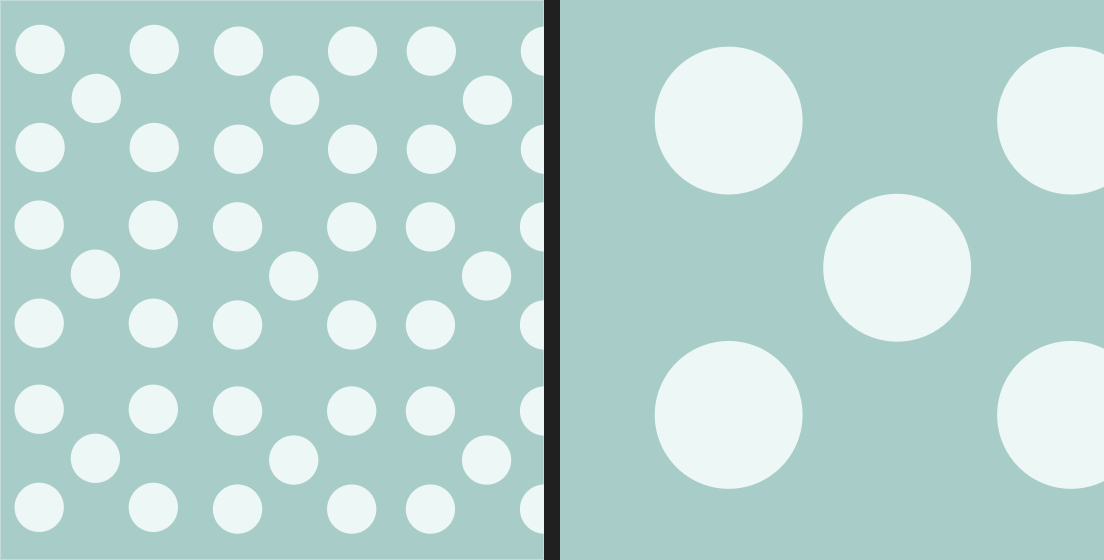
Left: the whole. Right: its middle third, enlarged.
Reproduce this pattern procedurally as a Shadertoy shader.

```glsl
// Pale dots in groups of five, three across and three down, on soft teal.

const vec3 TEAL = vec3(0.66, 0.80, 0.78);
const vec3 PALE = vec3(0.93, 0.97, 0.96);
const float DOT_RADIUS = 0.0440;
const float EDGE_WIDTH = 0.0011;

float circleDistance(vec2 p, vec2 center, float radius) {
    return length(p - center) - radius;
}

// Four corner dots folded into one, plus the middle dot.
float quincunxDistance(vec2 p, float radius) {
    vec2 folded = abs(p - vec2(0.0016, 0.0));
    float corners = circleDistance(folded, vec2(0.1019, 0.0876), radius);
    return min(corners, circleDistance(p, vec2(0.0), radius));
}

// Middle of a group, with the slight unevenness of rows and columns.
vec2 groupCenter(vec2 cell) {
    vec2 later = step(0.5, cell);
    vec2 last = step(1.5, cell);
    vec2 center = vec2(0.1719, 0.1758) + cell * vec2(0.3542, 0.3138);
    center += last * vec2(-0.0098, 0.0150);
    return center + later.yx * vec2(-0.0016, 0.0031);
}

float coverage(float dist, float pixel) {
    return clamp(0.5 - dist / pixel, 0.0, 1.0);
}

void mainImage(out vec4 fragColor, in vec2 fragCoord) {
    float pixel = 1.0 / iResolution.y;
    vec2 size = iResolution.xy * pixel;
    vec2 p = vec2(fragCoord.x, iResolution.y - fragCoord.y) * pixel;

    // Nearest dot over all groups.
    float dots = 1.0;
    for (int row = 0; row < 3; row++) {
        for (int col = 0; col < 3; col++) {
            vec2 center = groupCenter(vec2(col, row));
            dots = min(dots, quincunxDistance(p - center, DOT_RADIUS));
        }
    }

    // Faint hairline around the canvas.
    vec2 inset = min(p, size - p);
    float edge = min(inset.x, inset.y) - EDGE_WIDTH;

    vec3 color = mix(TEAL, PALE, coverage(dots, pixel));
    color = mix(color, PALE, 0.6 * coverage(edge, pixel));
    fragColor = vec4(color, 1.0);
}
```
